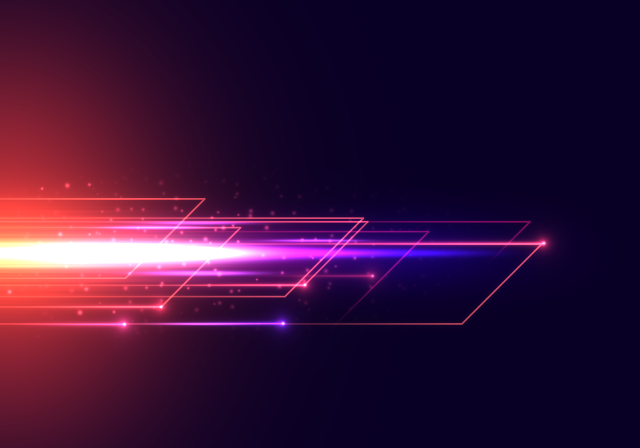
Reproduce this background procedurally as a Shadertoy shader.

```glsl
float hash(vec2 p) {
    p = fract(p * vec2(0.1731, 0.2197));
    p += dot(p, p.yx + 31.32);
    return fract((p.x + p.y) * p.x * 17.3);
}

float segment(vec2 p, vec2 a, vec2 b) {
    vec2 ab = b - a;
    float along = clamp(dot(p - a, ab) / dot(ab, ab), 0.0, 1.0);
    return length(p - a - ab * along);
}

// Open slanted frame: top edge, 45 degree side, bottom edge
float frame(vec2 p, vec2 corner, float height) {
    vec2 low = corner - height;
    float d = segment(p, corner, low);
    d = min(d, segment(p, corner, vec2(-0.1, corner.y)));
    d = min(d, segment(p, low, vec2(-0.1, low.y)));
    float pixel = 1.0 / iResolution.y;
    float line = 1.0 - smoothstep(0.0004, 0.0008 + 1.1 * pixel, d);
    float fade = 0.3 + 0.7 * smoothstep(corner.x - 0.6, corner.x - 0.05, p.x);
    return (line + 0.1 * exp(-d * 220.0)) * fade;
}

// Thin horizontal flare, tapered at both ends
float streak(vec2 p, vec2 center, float halfLength, float width) {
    vec2 q = (p - center) / vec2(halfLength, width);
    return exp(-q.x * q.x * 2.0) * (exp(-q.y * q.y) + 0.25 * exp(-abs(q.y) * 0.55));
}

// Glowing head with a tail to the left
vec3 comet(vec2 p, vec2 head, float tail, vec3 tint) {
    vec2 q = p - head;
    float r = length(q);
    float trail = smoothstep(-tail, 0.0, q.x) * smoothstep(0.006, -0.006, q.x);
    trail *= exp(-abs(q.y) * 420.0) + 0.2 * exp(-abs(q.y) * 110.0);
    vec3 glow = tint * (0.9 * exp(-r * 120.0) + 0.22 * exp(-r * 45.0) + trail);
    return glow + 0.65 * exp(-r * r * 90000.0);
}

// One jittered spark per cell, kept inside its cell
float sparks(vec2 p, float cell, float amount, float seed) {
    vec2 id = floor(p / cell);
    vec2 jitter = vec2(hash(id + seed), hash(id + seed + 41.0));
    float r = length(p - (id + 0.25 + 0.5 * jitter) * cell);
    float size = 0.0022 + 0.0025 * hash(id + seed + 73.0);
    float lit = step(hash(id + seed + 19.0), amount);
    return lit * (exp(-r * r / (size * size)) + 0.25 * exp(-r / size));
}

void mainImage(out vec4 fragColor, in vec2 fragCoord) {
    vec2 p = fragCoord / iResolution.y;
    float x = p.x;
    float dy = p.y - 0.435;

    // Navy ground and wide red glow
    vec3 color = vec3(0.035, 0.0, 0.145);
    float r = length((p - vec2(0.0, 0.46)) * vec2(1.0, 0.85));
    color += vec3(0.72, 0.19, 0.08) * exp(-r * r / 0.14);

    // Hot haze, violet haze and blue tip around the beam
    color += vec3(0.7, 0.22, 0.06) * exp(-dy * dy / 0.011 - x * x / 0.10);
    color += vec3(0.30, 0.02, 0.26) * exp(-dy * dy / 0.0045 - pow((x - 0.45) / 0.3, 2.0));
    color += vec3(0.03, 0.0, 0.22) * exp(-dy * dy / 0.006 - pow((x - 0.9) / 0.25, 2.0));

    // Fine horizontal streaks
    float ribs = sin(p.y * 370.0 + 1.0) + sin(p.y * 610.0) + 0.7 * sin(p.y * 913.0 + 2.0);
    color *= 1.0 + 0.06 * ribs * exp(-dy * dy / 0.006) * smoothstep(0.9, 0.1, x);

    // Slanted frames
    vec3 orange = vec3(0.95, 0.36, 0.28);
    color += orange * 0.60 * frame(p, vec2(0.457, 0.556), 0.177);
    color += orange * 0.65 * frame(p, vec2(0.537, 0.492), 0.177);
    color += orange * 0.75 * frame(p, vec2(0.811, 0.513), 0.175);
    color += orange * 0.65 * frame(p, vec2(0.821, 0.505), 0.142);
    color += vec3(0.40, 0.04, 0.16) * frame(p, vec2(0.957, 0.483), 0.237) * smoothstep(0.24, 0.42, p.y);
    color += orange * 0.75 * frame(p, vec2(1.209, 0.455), 0.178);
    color += vec3(0.42, 0.04, 0.16) * frame(p, vec2(1.183, 0.505), 0.12) * smoothstep(0.40, 0.51, p.y);

    // Main beam: warm to white to violet to blue
    vec3 beam = mix(vec3(1.0, 0.86, 0.45), vec3(1.0, 0.97, 1.0), smoothstep(0.0, 0.22, x));
    beam = mix(beam, vec3(0.72, 0.12, 0.95), smoothstep(0.38, 0.68, x));
    beam = mix(beam, vec3(0.22, 0.05, 0.78), smoothstep(0.68, 0.92, x));
    beam *= smoothstep(1.2, 0.8, x);
    float width = mix(0.024, 0.008, smoothstep(0.25, 0.85, x));
    color += beam * (1.1 * exp(-pow(dy / width, 2.0)) + 0.28 * exp(-abs(dy) / width * 0.7));
    color += vec3(0.9, 0.7, 0.9) * streak(p, vec2(0.3, 0.435), 0.33, 0.012);

    // Side flares
    vec3 violet = vec3(0.75, 0.32, 1.0);
    color += violet * 0.9 * streak(p, vec2(0.345, 0.492), 0.13, 0.0035);
    color += violet * 0.7 * streak(p, vec2(0.440, 0.502), 0.16, 0.0035);
    color += violet * 0.8 * streak(p, vec2(0.700, 0.463), 0.13, 0.0028);
    color += violet * 1.0 * streak(p, vec2(0.448, 0.390), 0.16, 0.0045);
    color += violet * 0.8 * streak(p, vec2(0.450, 0.277), 0.14, 0.0028);
    color += vec3(0.9, 0.3, 0.2) * 0.6 * streak(p, vec2(0.05, 0.405), 0.35, 0.006);

    // Comets
    vec3 red = vec3(1.0, 0.22, 0.32);
    color += comet(p, vec2(1.214, 0.457), 0.85, red);
    color += comet(p, vec2(0.681, 0.364), 0.35, red) * 0.9;
    color += comet(p, vec2(0.360, 0.315), 0.35, red) * 0.9;
    color += comet(p, vec2(0.832, 0.384), 0.30, red) * 0.5;
    color += comet(p, vec2(0.278, 0.276), 0.28, vec3(0.9, 0.25, 0.6));
    color += comet(p, vec2(0.632, 0.278), 0.24, vec3(0.5, 0.15, 1.0));

    // Scattered sparks, densest along the beam
    float cloud = exp(-pow(dy / 0.10, 2.0) - pow((x - 0.45) / 0.3, 2.0));
    vec3 pink = vec3(1.0, 0.32, 0.42);
    for (int i = 0; i < 3; i++) {
        float layer = float(i);
        color += pink * 0.8 * cloud * sparks(p + layer * 0.013, 0.034 + 0.009 * layer, 0.35, layer * 7.0);
    }
    float band = smoothstep(0.20, 0.12, abs(dy)) * smoothstep(0.46, 0.1, x);
    color += pink * 0.8 * band * sparks(p, 0.055, 0.3, 5.0);

    fragColor = vec4(min(color, 1.0), 1.0);
}
```
